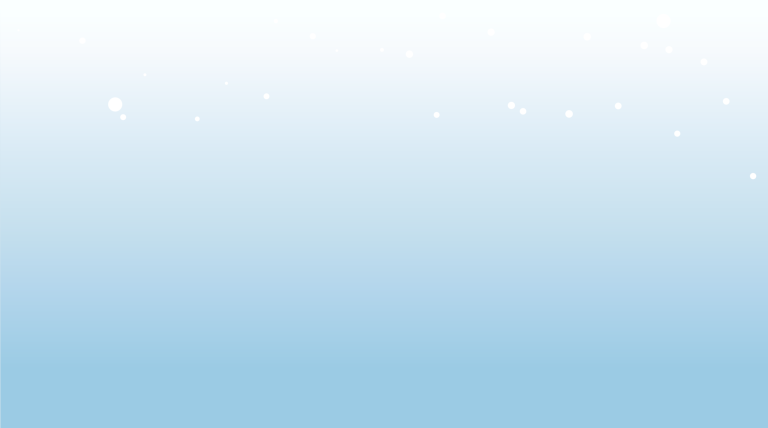
Give the GLSL for this background, as a Shadertoy shader.

```glsl
const int FLAKE_COUNT = 26;
const vec3 FLAKE_COLOR = vec3(1.0);
const vec3 EDGE_COLOR = vec3(0.82, 0.89, 0.93);

float hash(vec2 p) {
    return fract(sin(dot(p, vec2(127.1, 311.7))) * 43758.5453);
}

// Blend one gradient stop over the colour below it
vec3 addStop(vec3 below, vec3 stopColor, float from, float to, float height) {
    return mix(below, stopColor, clamp((height - from) / (to - from), 0.0, 1.0));
}

vec3 skyGradient(float height) {
    vec3 color = vec3(0.608, 0.796, 0.894);
    color = addStop(color, vec3(0.706, 0.839, 0.925), 0.14, 0.33, height);
    color = addStop(color, vec3(0.775, 0.878, 0.932), 0.33, 0.47, height);
    color = addStop(color, vec3(0.863, 0.925, 0.965), 0.47, 0.67, height);
    color = addStop(color, vec3(0.965, 0.980, 0.992), 0.67, 0.88, height);
    return addStop(color, vec3(0.980, 1.0, 1.0), 0.88, 0.97, height);
}

float disc(vec2 point, vec2 center, float radius, float blur) {
    return 1.0 - smoothstep(radius - blur, radius + blur, length(point - center));
}

// Jittered columns, denser, deeper and larger towards the right
float scatteredFlakes(vec2 point, float aspect, float blur) {
    float cover = 0.0;
    for (int i = 0; i < FLAKE_COUNT; i++) {
        float id = float(i);
        float across = pow((id + hash(vec2(id, 1.0))) / float(FLAKE_COUNT), 0.8);
        float depth = mix(0.29, 0.45, smoothstep(0.78, 0.88, across));
        float height = 1.0 - mix(0.03, depth, hash(vec2(id, 2.0)));
        float smallest = mix(0.002, 0.007, smoothstep(0.4, 0.6, across));
        float radius = mix(smallest, 0.009, hash(vec2(id, 3.0)));
        cover = max(cover, disc(point, vec2(across * aspect, height), radius, blur));
    }
    return cover;
}

void mainImage(out vec4 fragColor, in vec2 fragCoord) {
    vec2 point = fragCoord / iResolution.y;
    float aspect = iResolution.x / iResolution.y;
    float blur = 0.75 / iResolution.y;

    vec3 color = skyGradient(point.y);

    // Thin pale line down the left side
    float edge = 1.0 - smoothstep(0.001, 0.003, point.x);
    color = mix(color, EDGE_COLOR, 0.5 * edge * (1.0 - point.y));

    // Small flakes and the two large ones
    float flakes = scatteredFlakes(point, aspect, blur);
    flakes = max(flakes, disc(point, vec2(0.150 * aspect, 0.756), 0.0165, blur));
    flakes = max(flakes, disc(point, vec2(0.864 * aspect, 0.951), 0.0165, blur));
    color = mix(color, FLAKE_COLOR, flakes);

    fragColor = vec4(color, 1.0);
}
```
